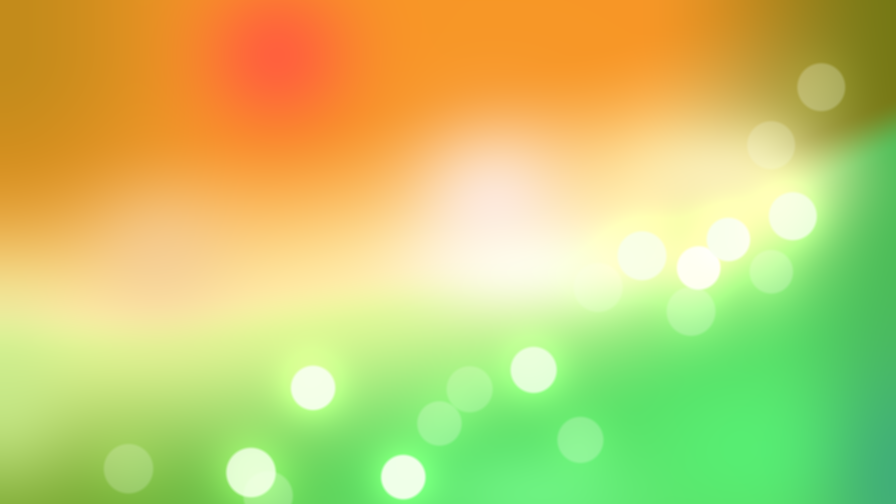
This background is drawn by a WebGL 1 fragment shader. Its source:

```glsl
precision highp float;
// Warm sunset haze over a green slope, with a rising drift of soft light discs.

uniform vec2 u_resolution;

const int STRANDS = 3;
const int DISCS_PER_STRAND = 6;
const float PI = 3.14159;

// Gaussian light falloff with separate horizontal and vertical radii.
float glow(vec2 p, vec2 center, vec2 radii) {
  vec2 q = (p - center) / radii;
  return exp(-dot(q, q));
}

// Height of the bright seam between the warm sky and the green slope.
float seamHeight(float x) {
  return 0.35 + 0.13 * x * x;
}

vec3 warmSky(vec2 p, float above) {
  vec3 cream = vec3(1.00, 0.93, 0.66);
  vec3 orange = vec3(0.97, 0.59, 0.15);
  vec3 ochre = vec3(0.74, 0.54, 0.10);
  vec3 olive = vec3(0.46, 0.47, 0.08);
  vec3 color = mix(cream, orange, smoothstep(-0.02, 0.38, above));
  float leftShade = (1.0 - smoothstep(0.0, 0.5, p.x)) * smoothstep(0.0, 0.55, above);
  color = mix(color, ochre, 0.9 * leftShade);
  return mix(color, olive, smoothstep(1.25, 1.80, p.x));
}

vec3 greenSlope(vec2 p, float below) {
  vec3 lime = vec3(0.91, 0.98, 0.60);
  vec3 moss = vec3(0.47, 0.65, 0.18);
  vec3 leaf = vec3(0.35, 0.87, 0.40);
  vec3 shade = vec3(0.30, 0.74, 0.34);
  vec3 deep = mix(moss, leaf, smoothstep(0.0, 0.9, p.x));
  vec3 color = mix(lime, deep, smoothstep(-0.02, 0.40, below));
  return mix(color, shade, smoothstep(1.50, 1.80, p.x));
}

// Large blurred lights over the sky and slope.
vec3 addGlows(vec3 color, vec2 p) {
  color = mix(color, vec3(1.00, 0.38, 0.24), glow(p, vec2(0.55, 0.89), vec2(0.15)));
  color = mix(color, vec3(0.95, 0.80, 0.62), 0.6 * glow(p, vec2(0.32, 0.49), vec2(0.15)));
  color = mix(color, vec3(0.99, 0.91, 0.88), 0.9 * glow(p, vec2(0.98, 0.59), vec2(0.16)));
  color = mix(color, vec3(1.00, 1.00, 0.96), 0.8 * glow(p, vec2(1.04, 0.47), vec2(0.22, 0.09)));
  color = mix(color, vec3(1.00, 0.96, 0.76), 0.8 * glow(p, vec2(1.44, 0.65), vec2(0.20, 0.10)));
  color = mix(color, vec3(0.78, 0.92, 0.55), 0.7 * glow(p, vec2(0.0, 0.22), vec2(0.14, 0.18)));
  color = mix(color, vec3(0.46, 0.98, 0.55), 0.7 * glow(p, vec2(1.07, 0.02), vec2(0.22, 0.10)));
  color = mix(color, vec3(0.34, 0.95, 0.46), 0.8 * glow(p, vec2(1.50, 0.11), vec2(0.22, 0.16)));
  return mix(color, vec3(0.24, 0.66, 0.50), 0.8 * glow(p, vec2(1.80, 0.05), vec2(0.16, 0.25)));
}

// Disc center: a parabolic path, with a vertical sway of its own per strand.
vec2 discCenter(int strand, float s) {
  vec2 start = vec2(0.255, 0.116);
  vec2 slope = vec2(0.394, 0.058);
  vec2 bend = vec2(-0.0278, 0.0104);
  float sway = 0.046 * cos(PI * s);
  if (strand == 1) {
    start = vec2(0.498, 0.0625);
    slope = vec2(0.324, 0.088);
    bend = vec2(-0.0218, 0.0069);
    sway = 0.104 * sin(0.5 * PI * s);
  } else if (strand == 2) {
    start = vec2(0.532, 0.074);
    slope = vec2(0.370, 0.0);
    bend = vec2(-0.0301, 0.0278);
    sway = 0.058 * cos(PI * s);
  }
  return start + slope * s + bend * s * s - vec2(0.0, sway);
}

// Strand 0 flashes every third disc, strand 1 stays bright, strand 2 is dim.
float discStrength(int strand, float s) {
  float pulse = max(cos(2.0 * PI * (s - 1.0) / 3.0), 0.0);
  if (strand == 0) return 0.22 + 0.70 * pulse;
  if (strand == 1) return 0.78 + 0.15 * pulse;
  return 0.26;
}

// A flat disc with a smooth rim and a faint halo.
vec3 addDisc(vec3 color, vec2 p, vec2 center, float radius, float strength) {
  float dist = length(p - center);
  float fill = 1.0 - smoothstep(radius - 0.004, radius + 0.004, dist);
  float halo = exp(-pow(dist / (1.5 * radius), 2.0));
  color += vec3(0.16, 0.20, 0.10) * halo * strength;
  return mix(min(color, 1.0), vec3(0.97, 1.00, 0.94), fill * strength);
}

void main() {
  // Height is one unit; the width is fixed to the composition's aspect.
  vec2 p = gl_FragCoord.xy / u_resolution * vec2(16.0 / 9.0, 1.0);
  float above = p.y - seamHeight(p.x);

  vec3 color = mix(greenSlope(p, -above), warmSky(p, above), smoothstep(-0.06, 0.05, above));
  color = addGlows(color, p);

  for (int strand = 0; strand < STRANDS; strand++) {
    for (int i = 0; i < DISCS_PER_STRAND; i++) {
      float s = float(i);
      float radius = 0.046 + 0.003 * cos(2.3 * s);
      color = addDisc(color, p, discCenter(strand, s), radius, discStrength(strand, s));
    }
  }
  gl_FragColor = vec4(clamp(color, 0.0, 1.0), 1.0);
}
```
